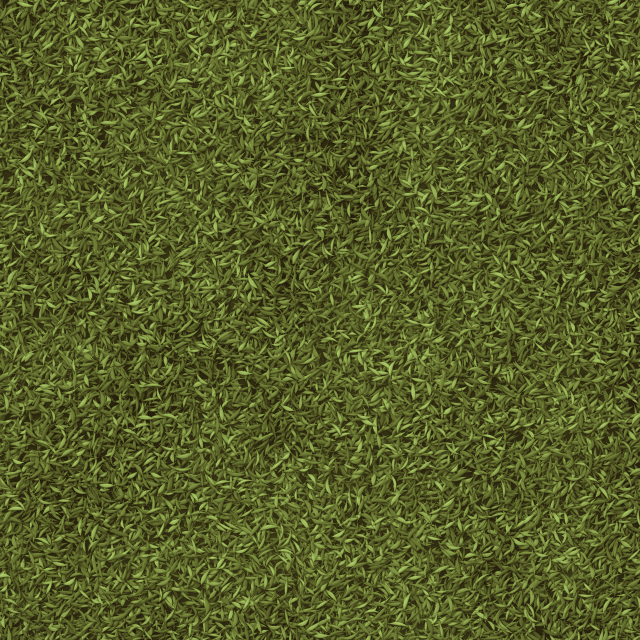
Reproduce this texture procedurally as a WebGL 1 fragment shader.

```glsl
precision highp float;

uniform vec2 u_resolution;

const vec3 SOIL = vec3(0.18, 0.165, 0.065);
const vec3 LEAF = vec3(0.40, 0.45, 0.16);
const vec3 SHEEN = vec3(0.62, 0.73, 0.37);

const int LAYERS = 12;
const float CELLS = 44.0;            // blade cells across the canvas
const vec2 HALF_LENGTH = vec2(0.34, 0.68);  // range, in cells
const vec2 HALF_WIDTH = vec2(0.075, 0.14);  // range, in cells
const float BEND = 0.35;
const float LEAN = 0.72;             // favoured direction, in radians
const float SPREAD = 2.3;
const vec2 LIGHT = vec2(-0.5, 0.86);
const float SHADOW_OFFSET = 0.06;
const float SHADOW_BLUR = 0.12;
const float SHADOW_STRENGTH = 0.42;
const float SHADOW_TONE = -0.1;
const float PATCH_SCALE = 9.0;
const float PATCH_STRENGTH = 0.12;

vec4 hash4(vec2 p) {
  vec4 q = fract(p.xyxy * vec4(0.1031, 0.1030, 0.0973, 0.1099));
  q += dot(q, q.wzxy + 33.33);
  return fract((q.xxyz + q.yzzw) * q.zywx);
}

float valueNoise(vec2 p) {
  vec2 i = floor(p);
  vec2 f = fract(p);
  f = f * f * (3.0 - 2.0 * f);
  float low = mix(hash4(i).x, hash4(i + vec2(1.0, 0.0)).x, f.x);
  float high = mix(hash4(i + vec2(0.0, 1.0)).x, hash4(i + 1.0).x, f.x);
  return mix(low, high, f.y);
}

// Lays one curved, tapered blade and its shadow over the tone below.
float layBlade(float tone, vec2 p, vec2 id, float height, float soft) {
  vec4 place = hash4(id + 11.0);
  vec4 form = hash4(id + 211.0);
  float angle = LEAN + SPREAD * (place.z + place.w - 1.0);
  vec2 along = vec2(cos(angle), sin(angle));
  vec2 across = vec2(-along.y, along.x);
  float facing = dot(across, LIGHT);

  float halfLength = mix(HALF_LENGTH.x, HALF_LENGTH.y, form.x);
  p -= place.xy;
  float u = dot(p, along) / halfLength;
  float v = dot(p, across);
  v -= BEND * (2.0 * form.y - 1.0) * halfLength * (u * u - 0.33);

  float taper = (1.0 - u * u) * (1.0 - 0.3 * clamp(u, -1.0, 1.0));
  float width = mix(HALF_WIDTH.x, HALF_WIDTH.y, form.z * form.z) * taper;

  float shadowEdge = abs(v + facing * SHADOW_OFFSET) - width;
  float shadow = 1.0 - smoothstep(-0.04, SHADOW_BLUR, shadowEdge);
  tone = mix(tone, SHADOW_TONE, SHADOW_STRENGTH * shadow);

  // Light on the near side, gloss on the belly of some blades.
  float side = clamp(v / max(width, 0.04), -1.0, 1.0);
  float gloss = max(taper, 0.0) * smoothstep(0.45, 1.0, form.w);
  float bladeTone = mix(0.36, 0.62, height) + 0.36 * (form.w - 0.5);
  bladeTone += 0.2 * side * facing + 0.24 * gloss - 0.08 * u * u;

  float cover = 1.0 - smoothstep(-soft, soft, abs(v) - width);
  return mix(tone, bladeTone, cover);
}

// Tone runs from soil at 0 through leaf to sheen at 1.
vec3 grassColour(float t) {
  return mix(mix(SOIL, LEAF, t), mix(LEAF, SHEEN, t), t);
}

void main() {
  float size = min(u_resolution.x, u_resolution.y);
  vec2 uv = gl_FragCoord.xy / size;
  float soft = min(0.75 * CELLS / size, 0.12);
  float tone = 0.12 * valueNoise(uv * CELLS * 2.0) - 0.04;

  // Blades stacked from the ground up.
  for (int layer = 0; layer < LAYERS; layer++) {
    float k = float(layer);
    vec2 grid = uv * CELLS + vec2(0.37, 0.71) * k;
    vec2 cell = floor(grid);
    vec2 local = grid - cell;
    float height = k / float(LAYERS - 1);
    for (int y = -1; y <= 1; y++) {
      for (int x = -1; x <= 1; x++) {
        vec2 offset = vec2(float(x), float(y));
        vec2 id = cell + offset + vec2(73.0, 131.0) * k;
        tone = layBlade(tone, local - offset, id, height, soft);
      }
    }
  }

  // Broad, faint patches of thicker and thinner turf.
  float turf = valueNoise(uv * PATCH_SCALE) - 0.5;
  tone += PATCH_STRENGTH * turf;

  gl_FragColor = vec4(grassColour(clamp(tone, -0.12, 1.12)), 1.0);
}
```
